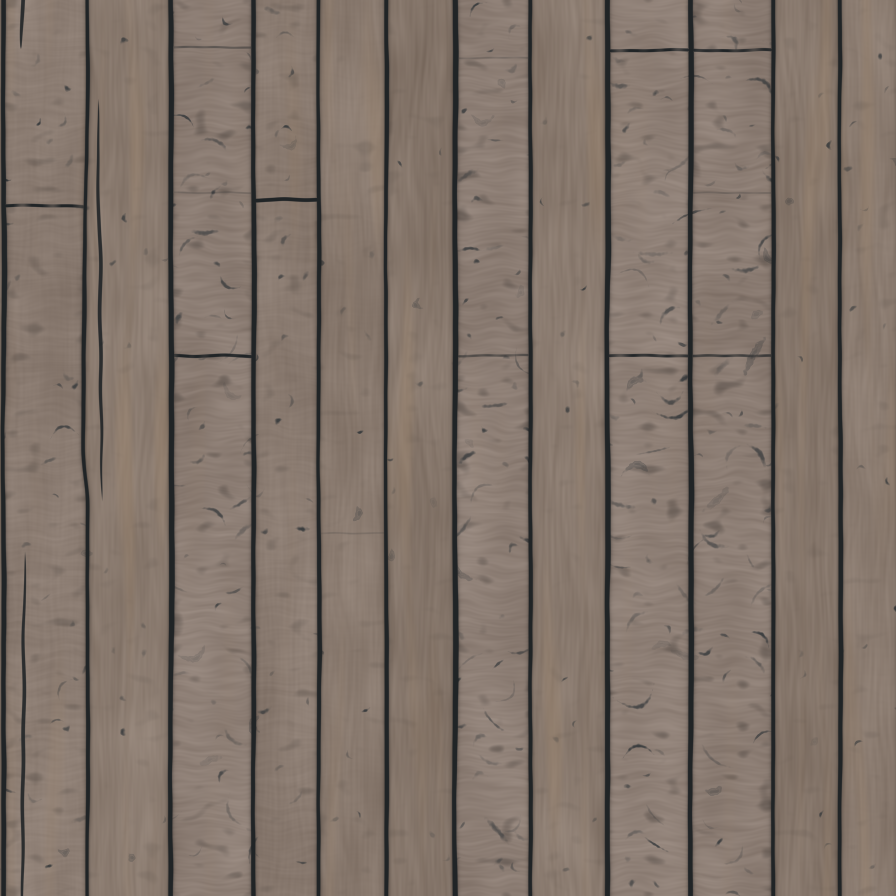
A WebGL 2 fragment shader for this texture:

```glsl
#version 300 es
precision highp float;

uniform vec2 u_resolution;
out vec4 fragColor;

#define PLANKS 12
#define JOINTS 13
#define CRACKS 3
#define SEAM_WIDTH 0.0022
#define SEAM_WOBBLE 0.0022
#define GRAIN 0.036
#define MARK_CELLS 28.0
#define MARK_INK 0.85
#define STRAIGHT_WOOD vec3(0.532, 0.472, 0.427)
#define CROSS_WOOD vec3(0.552, 0.494, 0.457)
#define TAN_STREAK vec3(0.61, 0.52, 0.43)
#define GAP_DARK vec3(0.125, 0.14, 0.15)

// Left edge of every plank, and how far its grain runs crosswise
const float SEAM[PLANKS] = float[](0.004, 0.098, 0.191, 0.283, 0.356, 0.431,
                                   0.508, 0.592, 0.678, 0.771, 0.863, 0.9375);
const float CROSS[PLANKS] = float[](0.6, 0.0, 1.0, 0.5, 0.15, 0.0,
                                    1.0, 0.0, 1.0, 1.0, 0.0, 0.1);
// Butt joints: plank, height, strength
const vec3 JOINT[JOINTS] = vec3[](
    vec3(0, 0.770, 0.9), vec3(2, 0.603, 0.95), vec3(2, 0.947, 0.4),
    vec3(2, 0.785, 0.2), vec3(3, 0.777, 1.3), vec3(4, 0.405, 0.15),
    vec3(6, 0.603, 0.5), vec3(6, 0.935, 0.2), vec3(8, 0.944, 0.9),
    vec3(8, 0.603, 0.8), vec3(9, 0.944, 0.85), vec3(9, 0.603, 0.65),
    vec3(9, 0.785, 0.2));
// Long splits: both end points
const vec4 CRACK[CRACKS] = vec4[](vec4(0.109, 0.89, 0.114, 0.44),
    vec4(0.028, 0.385, 0.024, -0.05), vec4(0.0245, 0.945, 0.027, 1.05));

vec2 hash2(vec2 p) {
    vec3 h = fract(vec3(p.xyx) * vec3(0.1031, 0.1030, 0.0973));
    h += dot(h, h.yzx + 33.33);
    return fract((h.xx + h.yz) * h.zy);
}

// Gradient noise whose rows repeat after period
float corner(vec2 cell, vec2 f, float period) {
    float a = 6.2832 * hash2(vec2(cell.x, mod(cell.y, period))).x;
    return dot(vec2(cos(a), sin(a)), f);
}
float noise(vec2 p, float period) {
    vec2 i = floor(p), f = p - i, e = vec2(1, 0);
    vec2 u = f * f * f * (f * (f * 6.0 - 15.0) + 10.0);
    return mix(mix(corner(i, f, period), corner(i + e, f - e, period), u.x),
               mix(corner(i + e.yx, f - e.yx, period),
                   corner(i + 1.0, f - 1.0, period), u.x), u.y);
}

float line(float d, float halfWidth, float px) {
    return 1.0 - smoothstep(halfWidth - px, halfWidth + px, d);
}

// Scattered knots, nicks and curled scratches
float marks(vec2 p, float crosswise) {
    float ink = 0.0, rough = 0.5 * noise(p * 230.0, 230.0) + 0.4 * noise(p * 90.0, 90.0);
    for (int k = 0; k < 9; k++) {
        vec2 cell = floor(p * MARK_CELLS) + vec2(k % 3 - 1, k / 3 - 1);
        vec2 id = vec2(cell.x, mod(cell.y, MARK_CELLS));
        vec2 place = hash2(id + 7.0), kind = hash2(id + 61.0), form = hash2(id + 113.0);
        if (kind.x > mix(0.2, 0.75, crosswise)) continue;
        vec2 q = p - (cell + place) / MARK_CELLS;
        float a = (form.x - 0.5) * 2.2 + 1.2 * (1.0 - crosswise);
        q = mat2(cos(a), -sin(a), sin(a), cos(a)) * q;
        float reach = mix(0.0045, mix(0.004, 0.019, form.y * form.y), crosswise);
        q.y += (place.x - 0.5) * 1.3 * q.x * q.x / reach;
        float e = length(q / vec2(reach, mix(0.0014, 0.0034, kind.y))) + rough;
        float solid = 1.0 - smoothstep(0.2, 1.2, e);
        float ring = 0.35 * (1.0 - smoothstep(0.1, 0.5, abs(e - 0.9)));
        float dark = fract(kind.y * 7.0);
        float strength = 0.25 + 0.75 * dark * dark;
        ink = max(ink, (kind.y > 0.9 ? max(ring, 0.5 * solid) : solid) * strength);
    }
    return ink;
}

void main() {
    vec2 p = gl_FragCoord.xy / u_resolution;
    float px = 0.75 / u_resolution.y, gap = 0.0, edge = 1.0;

    // Find the plank and the nearest wavering seam
    int plank = -1;
    for (int i = 0; i <= PLANKS; i++) {
        int s = i % PLANKS;
        float bend = noise(vec2(float(s) * 5.3, p.y * 5.0), 5.0)
                   + 0.3 * noise(vec2(float(s) * 3.7, p.y * 24.0), 24.0);
        float lean = s == 1 ? 0.005 * smoothstep(0.44, 0.5, p.y) * smoothstep(0.9, 0.6, p.y) : 0.0;
        float offset = p.x - SEAM[s] - float(i / PLANKS) - SEAM_WOBBLE * bend + lean;
        if (offset > 0.0) plank = s;
        float width = SEAM_WIDTH * (0.95 + 0.3 * CROSS[s] + 0.4 * bend);
        edge = min(edge, max(abs(offset) - width, 0.0));
        gap = max(gap, line(abs(offset), width, px));
    }
    vec2 w = p;
    if (plank < 0) { plank = PLANKS - 1; w.x += 1.0; }
    float id = float(plank), crosswise = CROSS[plank];

    // Grain along or across the plank, with cloudy wear
    vec2 shift = vec2(id * 17.0, 0.0);
    float broad = noise(w * vec2(7, 4) + shift, 4.0);
    float cloud = noise(w * vec2(22, 8) + shift, 8.0);
    float swirl = noise(w * vec2(24, 20) + shift, 20.0);
    float along = noise(vec2(w.x * 170.0 + 3.0 * cloud, w.y * 7.0) + shift, 7.0)
                + 0.7 * noise(vec2(w.x * 330.0, w.y * 20.0) + shift, 20.0);
    float across = noise(vec2(w.x * 13.0, w.y * 140.0 + 1.6 * swirl) + shift, 140.0)
                 + 0.9 * noise(vec2(w.x * 30.0, w.y * 300.0 + 3.0 * swirl) + shift, 300.0);
    float tone = GRAIN * mix(along, across, crosswise)
               + 0.035 * broad + 0.035 * cloud + 0.02 * swirl;
    vec3 color = mix(STRAIGHT_WOOD, CROSS_WOOD, crosswise);
    color += tone + 0.02 * (hash2(vec2(id, 3)).x - 0.5);
    float streak = smoothstep(0.05, 0.6, noise(vec2(w.x * 45.0, w.y * 3.0) + shift, 3.0));
    color = mix(color, TAN_STREAK, 0.45 * streak * (1.0 - 0.8 * crosswise));

    // Brown smudges, then inked marks
    float smudge = smoothstep(0.25, 0.65, noise(w * vec2(38, 64) + shift, 64.0) + 0.3 * cloud);
    color *= 1.0 - (0.06 + 0.16 * crosswise) * smudge;
    color = mix(color, GAP_DARK * 1.4, MARK_INK * marks(p, crosswise));

    // Butt joints and tapered splits
    for (int i = 0; i < JOINTS; i++) {
        vec3 j = JOINT[i];
        float d = abs(p.y - j.y - 0.002 * noise(vec2(p.x * 30.0, j.y * 50.0), 90.0));
        float worn = clamp(j.z * (1.0 + 0.9 * noise(vec2(p.x * 60.0, id), 90.0)), 0.0, 1.0);
        if (int(j.x) == plank) gap = max(gap, worn * line(d, 0.0008 + 0.001 * j.z, px));
    }
    for (int i = 0; i < CRACKS; i++) {
        vec2 a = CRACK[i].xy, run = CRACK[i].zw - a;
        float t = clamp(dot(p - a, run) / dot(run, run), 0.0, 1.0);
        float sway = 0.004 * noise(vec2(i, p.y * 12.0), 12.0);
        float taper = 0.0021 * sqrt(4.0 * t * (1.0 - t));
        gap = max(gap, 0.9 * line(length(p - a - run * t - vec2(sway, 0)), taper, px)
                     * smoothstep(0.0, 0.0008, taper));
    }

    // Soft shade beside the seams, then the dark gaps
    color *= 1.0 - 0.3 * exp(-edge / 0.0017);
    fragColor = vec4(mix(color, GAP_DARK, gap), 1.0);
}
```
